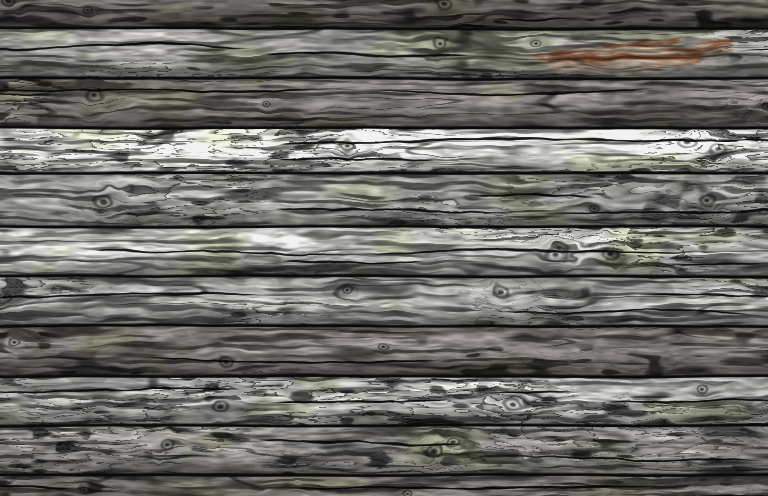
A Shadertoy shader for this texture:

```glsl
// Wall of ten weathered horizontal logs with dark gaps between them.
// Stretched noise makes the fibres; terraced noise makes torn flakes;
// loops per log add knots and long splits, then moss and rot tint the wood.

#define LOGS 10.0       // logs over the canvas height
#define OFFSET 0.425    // height of the lowest gap, in logs
#define WOBBLE 0.09     // unevenness of the log edges
#define GAP 0.05        // width of the dark gap, in logs
#define GRAIN 1.05      // fibre contrast
#define STREAK 0.5      // darkness of the fine furrows
#define TORN 0.8        // strength of the flaked fibres
#define KNOTS 3
#define SPLITS 2

// Brightness of each log, bottom to top
const float TONES[11] = float[11](0.36, 0.48, 0.55, 0.40, 0.55, 0.60,
                                  0.53, 0.73, 0.40, 0.50, 0.33);
const vec3 WARM = vec3(1.03, 0.99, 0.975);
const vec3 COOL = vec3(1.0, 1.005, 0.99);
const vec3 MOSS = vec3(0.93, 0.96, 0.80);
const vec3 RUST = vec3(0.40, 0.26, 0.18);
const vec3 PALE = vec3(0.66, 0.60, 0.53);

float hash(vec2 p) {
    vec3 q = fract(p.xyx * 0.1031);
    q += dot(q, q.yzx + 33.33);
    return fract((q.x + q.y) * q.z);
}

float noise(vec2 p) {
    vec2 i = floor(p), f = fract(p);
    f = f * f * (3.0 - 2.0 * f);
    return mix(mix(hash(i), hash(i + vec2(1, 0)), f.x),
               mix(hash(i + vec2(0, 1)), hash(i + vec2(1, 1)), f.x), f.y);
}

float fbm(vec2 p) {
    float sum = 0.0, amp = 0.533;
    for (int i = 0; i < 4; i++) {
        sum += amp * noise(p);
        p = p * 2.03 + 17.1;
        amp *= 0.5;
    }
    return sum;
}

float fibres(vec2 g) {
    return 0.2 * noise(g * vec2(0.5, 7.0)) + 0.4 * noise(g * vec2(1.4, 15.0))
         + 0.4 * noise(g * vec2(4.5, 24.0));
}

void mainImage(out vec4 fragColor, in vec2 fragCoord) {
    float px = LOGS / iResolution.y;
    vec2 p = fragCoord * px;                       // one unit is one log height
    float v = p.y - OFFSET + WOBBLE * (fbm(vec2(p.x * 0.3, p.y)) - 0.5);
    v -= 0.09 * exp(-4.0 * (p.y - 6.5) * (p.y - 6.5));   // one thicker log
    float id = floor(v), t = v - id;
    float tone = TONES[clamp(int(id) + 1, 0, 10)];
    vec2 seed = vec2(id * 37.0 + 91.0, id * 13.0 + 50.0);
    vec2 g = vec2(p.x, t) + seed;

    // Knots push the grain aside and carry faint rings
    float knotDark = 0.0;
    for (int i = 0; i < KNOTS; i++) {
        float n = float(i);
        vec2 c = vec2(hash(seed + n) * 16.0, 0.25 + 0.5 * hash(seed + n + 7.3));
        float r = 0.06 + 0.07 * hash(seed + n + 3.7);
        if (id == 4.0 && i < 2) { c = vec2(11.2 + 1.1 * n, 0.43); r = 0.14; }
        vec2 d = (vec2(p.x, t) - c) * vec2(0.7, 1.0);
        float l = length(d) / r * (0.65 + 0.7 * noise(p * vec2(5.0, 9.0)));
        g.y -= 0.75 * d.y * exp(-0.2 * l * l);
        float rings = 0.28 + 0.22 * cos(l * 7.0);
        knotDark = max(knotDark, rings * (1.0 - smoothstep(0.7, 1.8, l)));
        knotDark = max(knotDark, 0.65 * (1.0 - smoothstep(0.15, 0.55, l)));
    }
    g.y += 0.2 * (fbm(g * vec2(0.45, 1.3)) - 0.5);
    g.y += 0.05 * (noise(g * vec2(2.5, 5.0)) - 0.5);

    // Fibres, blotches and the rounded log profile
    float lum = tone * (1.15 + GRAIN * (fibres(g) - 0.5));
    lum *= 0.79 + 0.42 * fbm(g * vec2(0.3, 1.8) + 5.0);
    lum *= mix(0.64, 1.08, smoothstep(0.0, 0.55, t)) * (1.0 - 0.15 * smoothstep(0.85, 1.0, t));

    // Fine furrows follow the grain
    float furrow = smoothstep(0.52, 0.82, noise(g * vec2(0.9, 16.0) + 31.0));
    lum *= 1.0 - STREAK * furrow;

    // Torn flakes: terraces with a shaded foot, and small pits, in patches
    float patches = smoothstep(0.38, 0.65, noise(g * vec2(0.4, 1.3) + 23.0));
    float torn = TORN * patches * smoothstep(0.3, 0.6, tone + 0.15 * hash(seed));
    float steps = fract(fbm(g * vec2(0.9, 5.5)) * 4.5);
    float foot = (1.0 - smoothstep(0.03, 0.22, steps)) * smoothstep(0.0, 0.03, steps);
    lum *= (1.0 + 0.3 * torn * (steps - 0.4)) * (1.0 - 0.6 * torn * foot);
    float pit = smoothstep(0.68, 0.85, noise(g * vec2(2.2, 10.0) + 61.0));
    lum *= 1.0 - 0.6 * pit * (0.25 + 0.75 * patches);

    // Fine drying checks along the grain
    float check = abs(noise(g * vec2(0.4, 6.0) + 41.0) - 0.5);
    float checkMask = smoothstep(0.35, 0.7, noise(g * vec2(0.6, 2.0) + 11.0));
    lum *= 1.0 - 0.45 * checkMask * (1.0 - smoothstep(0.01, 0.06, check));
    lum *= 1.0 - knotDark;

    // Long splits that open and close along each log
    for (int i = 0; i < SPLITS; i++) {
        vec2 s = seed + float(i) * 5.1;
        float y = 0.25 + 0.5 * hash(s) + 0.25 * (fbm(vec2(p.x * 0.3, s.y)) - 0.5)
                + 0.05 * (fbm(vec2(p.x * 2.5, s.x)) - 0.5);
        float open = smoothstep(0.5, 0.85, noise(vec2(p.x * 0.28, s.x + 3.0)));
        float w = 0.004 + 0.026 * open * noise(vec2(p.x * 2.0, s.y));
        float split = 1.0 - smoothstep(w * 0.5, w + px, abs(t - y));
        lum *= 1.0 - 0.88 * split * smoothstep(0.0, 0.3, open);
    }

    // Tints: warm dark logs, neutral pale ones, moss, one rotten hollow
    vec3 color = lum * mix(WARM, COOL, smoothstep(0.4, 0.55, tone));
    float moss = smoothstep(0.56, 0.75, fbm(g * vec2(0.6, 1.8) + 8.0));
    color *= mix(vec3(1.0), MOSS, 0.7 * moss);
    vec2 e = (vec2(p.x, v) - vec2(12.6, 8.45 + 0.06 * (p.x - 12.6))) / vec2(2.2, 0.32);
    float rot = 1.0 - smoothstep(0.65, 1.0, length(e) + 1.3 * (fbm(g * vec2(1.3, 6.0)) - 0.5));
    vec3 rotten = mix(RUST, PALE, smoothstep(0.4, 0.65, fbm(g * vec2(1.0, 7.0) + 3.0) - 0.15 * e.x));
    color = mix(color, rotten * (0.15 + 1.7 * lum), rot);

    // Gaps between the logs
    float lit = smoothstep(GAP * 0.2, GAP * 0.8 + px, t)
              * (1.0 - smoothstep(1.0 - GAP * 0.4 - px, 1.0 - GAP * 0.2, t));
    color = mix(vec3(0.04), color, lit);
    fragColor = vec4(clamp(color, 0.03, 0.95), 1.0);
}
```
